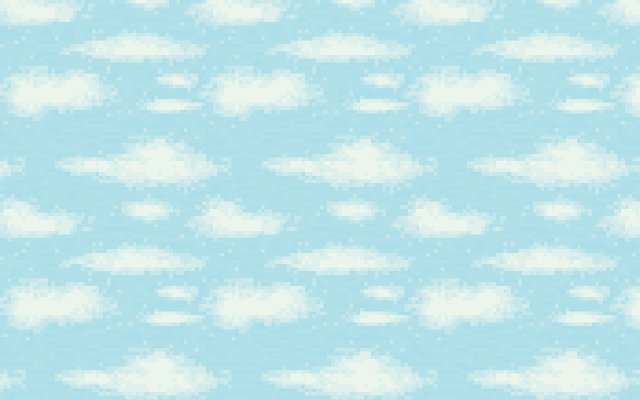
A Shadertoy shader for this pattern:

```glsl
const vec2 TILE = vec2(247.0, 255.0);
const vec2 GRID = vec2(56.0, 58.0);

// Ellipses in tile units, y down: centre.xy, radii.zw
const vec4 PUFFS[10] = vec4[10](
    vec4(162, 61, 84, 15), vec4(165, 56, 46, 16),
    vec4(70, 113, 73, 24), vec4(95, 105, 34, 20), vec4(38, 115, 38, 31),
    vec4(188, 204, 88, 23), vec4(190, 188, 44, 22), vec4(114, 200, 48, 12),
    vec4(290, 270, 64, 18), vec4(266, 264, 30, 25));
const vec4 WISPS[3] = vec4[3](
    vec4(213, 97, 24, 9), vec4(204, 128, 40, 9), vec4(178, 253, 32, 13));

float hash(vec2 p) {
    vec3 q = fract(p.xyx * vec3(0.1031, 0.1030, 0.0973));
    q += dot(q, q.yzx + 33.33);
    return fract((q.x + q.y) * q.z);
}

// Positive inside the ellipse, tilted so the top is brighter
float puff(vec2 p, vec4 e) {
    vec2 d = (mod(p - e.xy + 0.5 * TILE, TILE) - 0.5 * TILE) / e.zw;
    return 1.0 - length(d) - 0.1 * d.y;
}

float cloudDensity(vec2 p) {
    float density = -9.0;
    for (int i = 0; i < 10; i++) density = max(density, puff(p, PUFFS[i]));
    for (int i = 0; i < 3; i++) density = max(density, puff(p, WISPS[i]));
    return density;
}

vec3 skyColor(vec2 p) {
    vec2 cell = floor(mod(p, TILE) / TILE * GRID);
    float density = cloudDensity((cell + 0.5) / GRID * TILE);

    // Grain per cell, and short horizontal runs of cells
    float grain = hash(cell + 7.0);
    float shift = floor(3.0 * hash(vec2(cell.y, 91.0)));
    float run = hash(vec2(floor((cell.x + shift) / 3.0) + 31.0, cell.y));
    float level = density + 0.55 * (0.55 * run + 0.45 * grain - 0.5);

    // Faint blue streaks around the clouds
    vec3 color = vec3(0.695, 0.880, 0.910);
    float streak = step(0.62, run) * step(-1.1, density);
    color = mix(color, vec3(0.670, 0.867, 0.915), 0.75 * streak);

    // Stray flecks, then the stepped cloud tones
    float fleck = step(0.965, grain) * step(-0.6, density);
    color = mix(color, vec3(0.78, 0.91, 0.92), fleck);
    if (level > 0.02) color = vec3(0.765, 0.905, 0.918);
    if (level > 0.17) color = vec3(0.820, 0.923, 0.922);
    if (level > 0.34) color = vec3(0.868, 0.941, 0.925);
    if (level > 0.58) color = vec3(0.922, 0.961, 0.925);
    return color;
}

void mainImage(out vec4 fragColor, in vec2 fragCoord) {
    // Four samples smooth the cell edges
    vec3 color = vec3(0.0);
    for (int i = 0; i < 4; i++) {
        vec2 offset = vec2(i % 2, i / 2) * 0.5 - 0.25;
        vec2 p = (fragCoord + offset) / iResolution.y * 480.0;
        color += skyColor(vec2(p.x, 480.0 - p.y));
    }
    fragColor = vec4(color / 4.0, 1.0);
}
```
